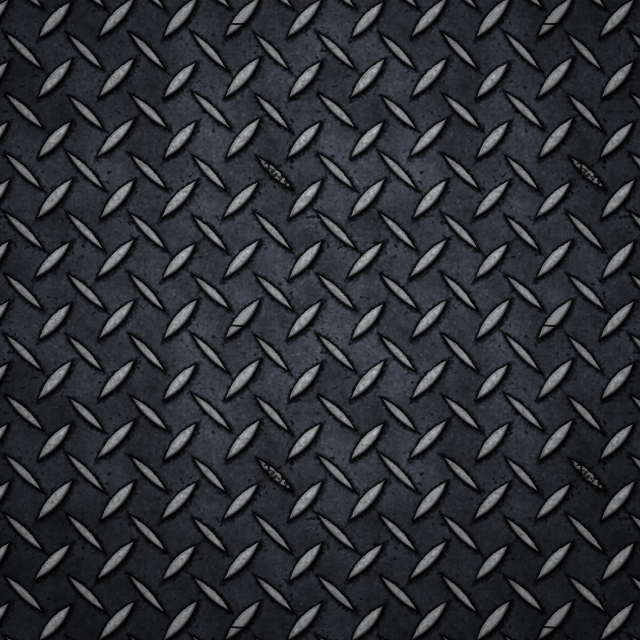
Write a WebGL 1 fragment shader that draws this texture.

```glsl
precision highp float;
uniform vec2 u_resolution;

vec2 hash2(vec2 c) {
  vec3 h = fract(c.xyx * vec3(0.1031, 0.1030, 0.0973));
  h += dot(h, h.yzx + 33.33);
  return fract((h.xx + h.yz) * h.zy);
}

float cornerSlope(vec2 cell, vec2 offset, float period) {
  return dot(hash2(mod(cell, period) + 7.0) * 2.0 - 1.0, offset);
}

// Gradient noise that wraps after a whole number of cells
float gradientNoise(vec2 p, float period) {
  vec2 i = floor(p), f = fract(p), e = vec2(1.0, 0.0);
  vec2 w = f * f * f * (f * (f * 6.0 - 15.0) + 10.0);
  float low = mix(cornerSlope(i, f, period), cornerSlope(i + e.xy, f - e.xy, period), w.x);
  float high = mix(cornerSlope(i + e.yx, f - e.yx, period), cornerSlope(i + e.xx, f - e.xx, period), w.x);
  return mix(low, high, w.y);
}

// The wear repeats every five lugs in both directions
float wearNoise(vec2 g, float frequency) {
  return gradientNoise(g * frequency, 5.0 * frequency);
}

float mottle(vec2 g) {
  float sum = 0.0, frequency = 1.0, amplitude = 0.6;
  for (int i = 0; i < 5; i++) {
    sum += amplitude * wearNoise(g, frequency);
    frequency *= 2.0;
    amplitude *= 0.72;
  }
  return sum;
}

// Pointed lens along the x axis, from two overlapping circles
float lensDistance(vec2 q, vec2 halfSize) {
  float radius = dot(halfSize, halfSize) / (2.0 * halfSize.y);
  return length(vec2(q.x, abs(q.y) + radius - halfSize.y)) - radius;
}

vec3 addLugs(vec3 color, vec2 g, float angle, vec2 halfSize, vec2 wornCell,
             float pitting, float grain, float light) {
  vec2 id = floor(g + 0.5);
  vec2 tile = mod(id, 5.0);
  vec2 jitter = hash2(tile + angle * 3.0);
  float worn = 1.0 - step(0.5, length(tile - wornCell));
  angle += (jitter.x - 0.5) * 0.09;
  halfSize *= 0.94 + 0.13 * jitter.yx;

  float c = cos(angle), s = sin(angle);
  mat2 toLug = mat2(c, -s, s, c);
  vec2 local = (g - id) * vec2(0.0977, 0.0943) - (jitter - 0.5) * 0.005;
  vec2 q = toLug * local;
  float d = lensDistance(q, halfSize) + grain * 0.0016;

  // Soft shadow to the lower right and a dark seam around the foot
  float shadow = lensDistance(toLug * (local - vec2(0.0022, -0.0024)), halfSize);
  color *= 1.0 - 0.82 * (1.0 - smoothstep(-0.001, 0.0095, shadow + grain * 0.004));
  color *= 1.0 - 0.65 * (1.0 - smoothstep(0.001, 0.0048, d));

  // Polished face with a lit upper rim
  float depth = clamp(-d / halfSize.y, 0.0, 1.0);
  float tone = 0.27 + 0.29 * smoothstep(0.05, 0.55, depth);
  tone += 0.09 * q.y / halfSize.y + 0.05 * q.x / halfSize.x + 0.22 * grain;
  tone += 0.16 * smoothstep(0.0, 0.12, depth) * (1.0 - smoothstep(0.12, 0.4, depth)) * step(0.0, q.y);

  // Gash and pitting on the damaged lug
  float gash = 1.0 - smoothstep(0.0012, 0.003, abs(q.x + 0.35 * halfSize.x + q.y * 0.8));
  float pits = pitting * smoothstep(-0.25, 0.15, grain);
  tone *= 1.0 - worn * max(0.85 * gash, pits);

  float edge = 0.8 / min(u_resolution.x, u_resolution.y);
  vec3 face = max(tone, 0.03) * light * vec3(0.985, 1.0, 1.015);
  return mix(color, face, 1.0 - smoothstep(-edge, edge, d));
}

void main() {
  vec2 p = gl_FragCoord.xy / u_resolution;
  vec2 g = (p - vec2(0.0846, 0.9714)) / vec2(0.0977, 0.0943);
  float patches = mottle(g);
  float grain = wearNoise(g, 19.0) + 0.6 * wearNoise(g + 0.37, 9.0);

  // Blue-grey plate with stains, grain, pits and pale scuffs
  vec3 plate = mix(vec3(0.145, 0.15, 0.165), vec3(0.275, 0.29, 0.335),
                   clamp(0.55 + 1.1 * patches, 0.0, 1.0));
  plate *= 1.0 + 0.32 * grain;
  float pitted = smoothstep(0.2, 0.4, wearNoise(g, 12.0)) * smoothstep(-0.15, 0.3, wearNoise(g, 2.0));
  plate *= 1.0 - 0.6 * pitted;
  plate += 0.07 * smoothstep(0.28, 0.5, wearNoise(g + 0.21, 15.0));

  // Light falls off from above the centre
  float light = 1.0 - 0.62 * smoothstep(0.16, 0.76, length(p - vec2(0.5, 0.59)));
  vec3 color = plate * light;
  float lugLight = mix(0.68, 1.06, light);

  color = addLugs(color, g, 0.83, vec2(0.038, 0.0084), vec2(3.0, 0.0), 0.1, grain, lugLight);
  color = addLugs(color, g - vec2(0.5, 0.46), -0.78, vec2(0.037, 0.0059), vec2(3.0, 2.0),
                  0.75, grain, lugLight * 0.88);
  gl_FragColor = vec4(color, 1.0);
}
```
